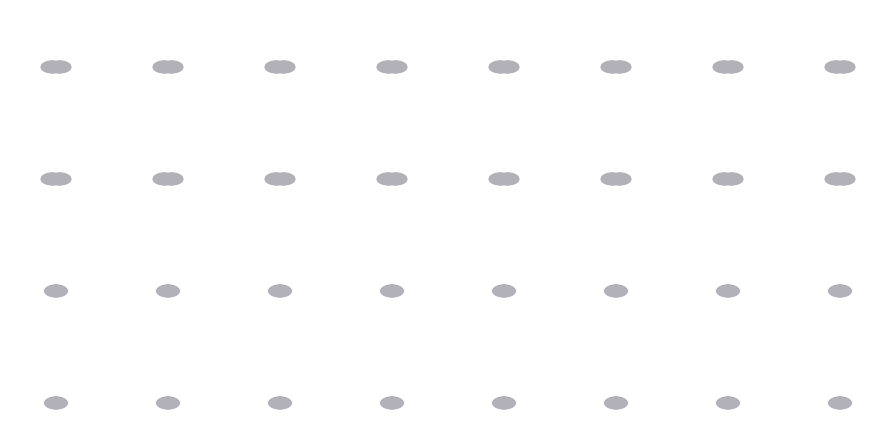
This pattern is drawn by a Shadertoy shader. Its source:

```glsl
// Sparse grid of small grey ovals on white, eight across and four down.
// Each cell measures distance to an ellipse; in the upper half of the canvas
// two overlapping ellipses join into a longer oval.

const vec2 GRID = vec2(8.0, 4.0);
const vec2 OVAL_CENTER = vec2(0.5, 0.402);
const vec2 OVAL_RADII = vec2(0.107, 0.060);
const float PAIR_OFFSET = 0.032;
const vec3 PAPER = vec3(1.0);
const vec3 INK = vec3(0.70, 0.695, 0.73);

// Approximate signed distance to an axis-aligned ellipse.
float ellipseDistance(vec2 p, vec2 radii) {
    float scaled = length(p / radii);
    float slope = length(p / (radii * radii));
    return scaled * (scaled - 1.0) / max(slope, 0.0001);
}

// Union of two ellipses placed symmetrically about the center.
float ovalPairDistance(vec2 p, vec2 radii, float offset) {
    return ellipseDistance(vec2(abs(p.x) - offset, p.y), radii);
}

// Coverage of a shape, softened over one pixel.
float coverage(float dist, float pixel) {
    return 1.0 - smoothstep(-0.5 * pixel, 0.5 * pixel, dist);
}

void mainImage(out vec4 fragColor, in vec2 fragCoord) {
    // Cell coordinates
    vec2 grid = fragCoord / iResolution.xy * GRID;
    vec2 p = fract(grid) - OVAL_CENTER;
    float pixel = GRID.y / iResolution.y;

    // Lower rows hold single ovals, upper rows hold joined pairs
    float row = floor(grid.y);
    float offset = PAIR_OFFSET * step(0.5 * GRID.y, row);
    float dist = ovalPairDistance(p, OVAL_RADII, offset);

    fragColor = vec4(mix(PAPER, INK, coverage(dist, pixel)), 1.0);
}
```
